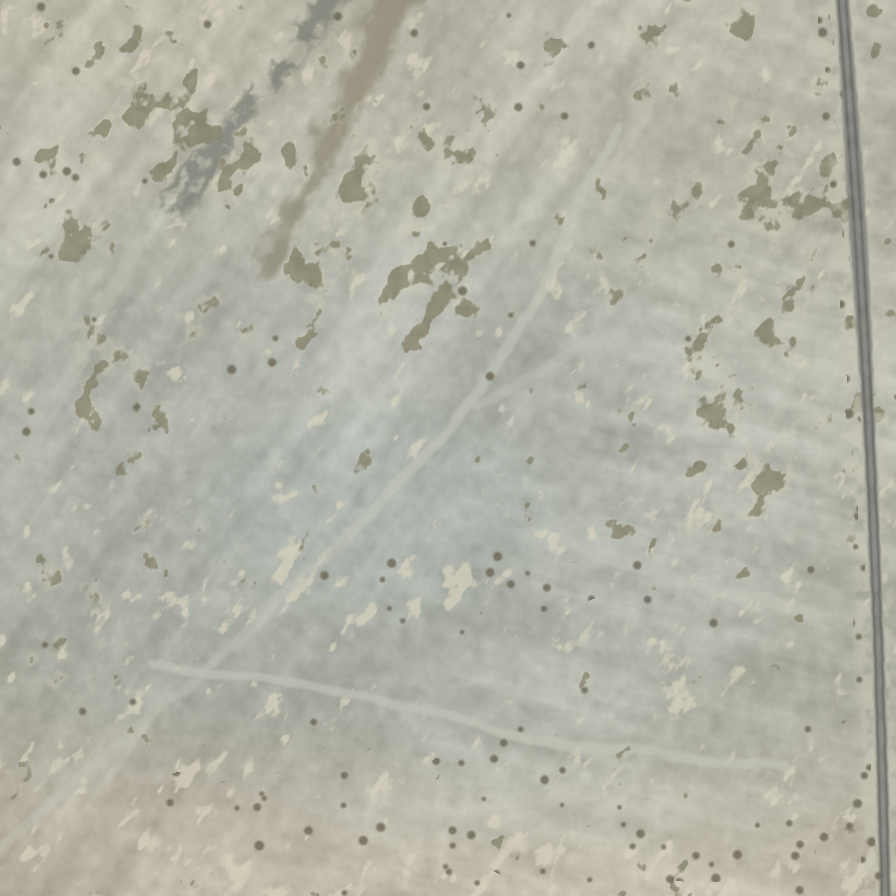
Give the GLSL for this texture, as a three.js fragment shader.

```glsl
// Aerial view of a pale arid plain with shrub patches, faint tracks and a dark road.
varying vec2 vUv;

float hash(vec2 p) {
  vec3 h = fract(p.xyx * vec3(0.1031, 0.1030, 0.0973));
  h += dot(h, h.yzx + 33.33);
  return fract((h.x + h.y) * h.z);
}

float noise(vec2 p) {
  vec2 i = floor(p), f = fract(p);
  f = f * f * (3.0 - 2.0 * f);
  return mix(mix(hash(i), hash(i + vec2(1, 0)), f.x),
             mix(hash(i + vec2(0, 1)), hash(i + vec2(1, 1)), f.x), f.y);
}

float fbm(vec2 p) {
  float sum = 0.0, amp = 0.533;
  for (int i = 0; i < 4; i++) {
    sum += amp * noise(p);
    p = mat2(1.6, 1.2, -1.2, 1.6) * p + 17.3;
    amp *= 0.5;
  }
  return sum;
}

// Soft elliptical region of influence
float region(vec2 p, vec2 center, vec2 radius) {
  vec2 d = (p - center) / radius;
  return exp(-dot(d, d));
}

float segment(vec2 p, vec2 a, vec2 b) {
  vec2 d = b - a;
  return length(p - a - d * clamp(dot(p - a, d) / dot(d, d), 0.0, 1.0));
}

float track(vec2 p, vec2 a, vec2 b, float width) {
  return 1.0 - smoothstep(width * 0.3, width, segment(p, a, b));
}

// Small round bushes, one candidate in each jittered cell
float bushes(vec2 p, float density) {
  float cover = 0.0;
  vec2 g = p * 72.0;
  for (int y = -1; y <= 1; y++) {
    for (int x = -1; x <= 1; x++) {
      vec2 cell = floor(g) + vec2(x, y);
      vec2 pos = cell + vec2(hash(cell + 3.7), hash(cell + 91.2));
      float radius = mix(0.16, 0.38, hash(cell + 47.1));
      float dotMask = 1.0 - smoothstep(radius - 0.16, radius + 0.16, length(g - pos));
      cover = max(cover, dotMask * step(hash(cell + 8.4), density));
    }
  }
  return cover;
}

void main() {
  vec2 p = vUv;
  vec2 warped = p + 0.016 * (vec2(fbm(p * 14.0), fbm(p * 14.0 + 40.0)) - 0.5);
  vec2 along = vec2(dot(p, vec2(0.82, -0.57)), dot(p, vec2(0.57, 0.82)));
  float broad = fbm(p * 5.0 + 7.0);
  float fine = fbm(p * 75.0);

  // Ground: cool silt in the middle, warmer soil along the bottom and the top corners
  float cool = region(p, vec2(0.42, 0.43), vec2(0.5, 0.3));
  float warm = smoothstep(0.2, 0.03, p.y + 0.15 * (broad - 0.5) + 0.05 * p.x);
  warm += 0.5 * region(p, vec2(0.18, 1.0), vec2(0.3, 0.15));
  vec3 color = mix(vec3(0.725, 0.72, 0.665), vec3(0.685, 0.705, 0.675), cool);
  color = mix(color, vec3(0.75, 0.715, 0.655), 0.8 * min(warm, 1.0));
  color += 0.12 * (broad - 0.5) + 0.10 * (fine - 0.5);

  // Wind and water streaks, diagonal on the left and flatter on the right
  float diagonal = fbm(along * vec2(42.0, 5.0)) - 0.5;
  float flatter = fbm(vec2(p.x * 7.0, (p.y + 0.25 * p.x) * 48.0)) - 0.5;
  color += 0.13 * mix(diagonal, flatter, smoothstep(0.3, 0.65, p.x - 0.5 * p.y + 0.15));

  // Bleached crusts in scattered bands
  float crustArea = region(p, vec2(0.49, 0.33), vec2(0.17, 0.055))
    + 0.7 * region(p, vec2(0.32, 0.39), vec2(0.03, 0.1))
    + 0.6 * region(p, vec2(0.81, 0.36), vec2(0.09, 0.1)) + 0.45 * warm;
  float crust = fbm(along * vec2(62.0, 34.0) + 5.0);
  float crustEdge = 0.69 - 0.15 * min(crustArea, 1.0);
  color = mix(color, vec3(0.84, 0.82, 0.74), 0.75 * smoothstep(crustEdge, crustEdge + 0.14, crust));

  // Faint pale vehicle tracks
  float tracks = track(warped, vec2(0.69, 0.86), vec2(0.60, 0.67), 0.009);
  tracks = max(tracks, track(warped, vec2(0.60, 0.67), vec2(0.50, 0.52), 0.009));
  tracks = max(tracks, track(warped, vec2(0.50, 0.52), vec2(0.39, 0.40), 0.008));
  tracks = max(tracks, 0.7 * track(warped, vec2(0.39, 0.40), vec2(0.0, 0.05), 0.009));
  tracks = max(tracks, 0.7 * track(warped, vec2(0.53, 0.55), vec2(0.66, 0.62), 0.009));
  tracks = max(tracks, track(warped, vec2(0.17, 0.26), vec2(0.40, 0.225), 0.008));
  tracks = max(tracks, track(warped, vec2(0.40, 0.225), vec2(0.62, 0.17), 0.008));
  tracks = max(tracks, track(warped, vec2(0.62, 0.17), vec2(0.88, 0.142), 0.008));
  tracks = max(tracks, 0.6 * track(warped, vec2(0.62, 0.40), vec2(0.92, 0.31), 0.011));
  tracks = max(tracks, 0.6 * track(warped, vec2(0.0, 0.44), vec2(0.15, 0.72), 0.014));
  color = mix(color, vec3(0.765, 0.775, 0.725), 0.6 * tracks);

  // Olive shrub patches with cream margins
  float growth = region(p, vec2(0.17, 0.88), vec2(0.19, 0.16))
    + region(p, vec2(0.42, 0.75), vec2(0.15, 0.15)) + region(p, vec2(0.84, 0.82), vec2(0.14, 0.24))
    + 0.9 * region(p, vec2(0.08, 0.30), vec2(0.09, 0.09)) + 0.7 * region(p, vec2(0.15, 0.60), vec2(0.13, 0.1))
    + 0.75 * region(p, vec2(0.85, 0.45), vec2(0.13, 0.13)) + 0.4 * region(p, vec2(0.2, 0.43), vec2(0.1, 0.06));
  growth = min(growth, 1.0);
  float shrub = fbm(along * vec2(38.0, 30.0) + 21.0);
  float edge = 0.77 - 0.18 * growth - 0.16 * (broad - 0.5);
  float margin = smoothstep(edge - 0.13, edge - 0.02, shrub) * growth;
  color = mix(color, vec3(0.79, 0.775, 0.69), 0.55 * margin * smoothstep(0.35, 0.65, fine));
  color = mix(color, vec3(0.54, 0.53, 0.44) + 0.1 * (fine - 0.5), 0.85 * smoothstep(edge, edge + 0.06, shrub));

  // Two ragged dark strips running down from the top edge
  float ragged = 0.045 * (shrub - 0.5) + 0.05 * (broad - 0.5);
  float greyStrip = 1.0 - smoothstep(0.004, 0.016, segment(warped, vec2(0.39, 1.02), vec2(0.19, 0.77)) + ragged);
  float oliveStrip = 1.0 - smoothstep(0.003, 0.022, segment(warped, vec2(0.45, 1.02), vec2(0.31, 0.71)) + ragged);
  color = mix(color, vec3(0.56, 0.54, 0.46), 0.75 * oliveStrip);
  color = mix(color, vec3(0.50, 0.51, 0.47), 0.8 * greyStrip * smoothstep(0.36, 0.5, shrub));

  // Road with a pale verge, roadside bushes and darker ruts
  float offset = p.x - (0.988 - 0.02 * p.y - 0.028 * p.y * p.y);
  float verge = 1.0 - smoothstep(0.012, 0.03, abs(offset + 0.004));
  color = mix(color, vec3(0.77, 0.765, 0.70), 0.6 * verge * smoothstep(0.3, 0.6, fine));
  float bushArea = 0.13 * region(p, vec2(0.52, 0.35), vec2(0.17, 0.04)) + 0.16 * region(p, vec2(0.8, 0.05), vec2(0.2, 0.05))
    + 0.12 * region(p, vec2(0.34, 0.09), vec2(0.15, 0.04)) + 0.2 * region(p, vec2(0.56, 0.13), vec2(0.06, 0.03))
    + 0.3 * region(vec2(offset, 0.0), vec2(-0.019, 0.0), vec2(0.007, 1.0)) + 0.008;
  color = mix(color, vec3(0.42, 0.40, 0.33), 0.8 * bushes(p, bushArea));
  float halfWidth = 0.0055 + 0.0035 * region(p, vec2(0.95, 0.77), vec2(1.0, 0.2)) + 0.004 * (fine - 0.5);
  float road = 1.0 - smoothstep(halfWidth - 0.002, halfWidth + 0.003, abs(offset));
  float rut = 1.0 - smoothstep(0.0, 0.003, abs(abs(offset) - 0.004));
  color = mix(color, vec3(0.51, 0.515, 0.49) - 0.1 * rut + 0.08 * (fine - 0.5), 0.92 * road);

  gl_FragColor = vec4(color, 1.0);
}
```
